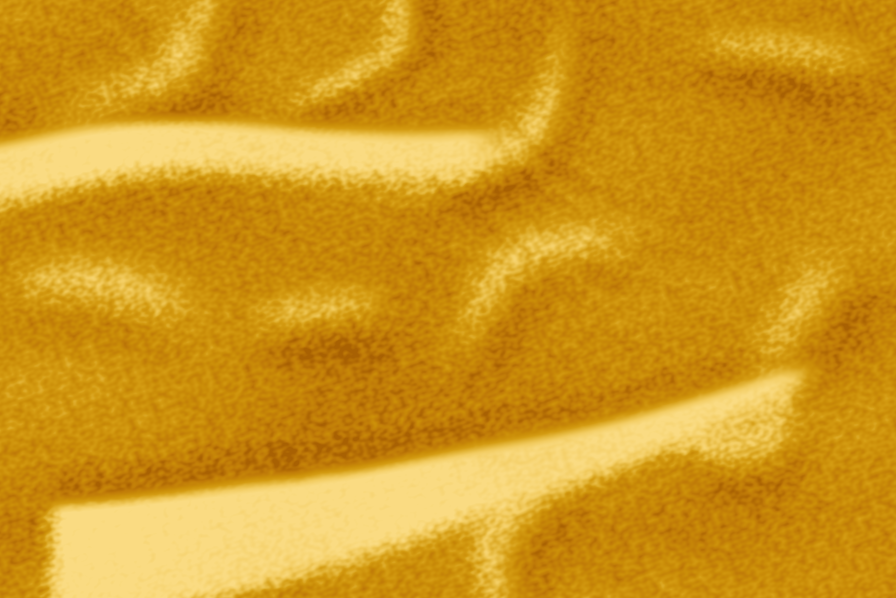
Write a WebGL 2 fragment shader that draws this texture.

```glsl
#version 300 es
precision highp float;
// Golden velvet cloth with broad bright folds, soft hooked creases and a fine nap.

#define BASE_TONE 1.95
#define SWELL 1.5
#define WARP 0.035
#define CREASE_LIGHT 2.3
#define CREASE_SHADE 1.0
#define BAND_TONE 5.8
#define BAND_SHADE 0.9
#define NAP_SCALE 105.0
#define NAP_DEPTH 1.5
#define WRINKLE 0.9

uniform vec2 u_resolution;
out vec4 outColor;

// Cloth colours from deep shade to full sheen
const vec3 GOLD[7] = vec3[7](
  vec3(0.66, 0.38, 0.01), vec3(0.75, 0.48, 0.03), vec3(0.79, 0.55, 0.03),
  vec3(0.83, 0.61, 0.07), vec3(0.89, 0.71, 0.22), vec3(0.95, 0.80, 0.38),
  vec3(0.98, 0.86, 0.51));

vec2 hash2(vec2 p) {
  vec3 q = fract(p.xyx * vec3(0.1031, 0.1030, 0.0973));
  q += dot(q, q.yzx + 33.33);
  return fract((q.xx + q.yz) * q.zy);
}

vec2 gradientAt(vec2 cell) {
  float a = 6.2832 * hash2(cell + 71.0).x;
  return vec2(cos(a), sin(a));
}

float gradientNoise(vec2 p) {
  vec2 i = floor(p), f = fract(p);
  vec2 u = f * f * f * (f * (f * 6.0 - 15.0) + 10.0);
  vec2 e = vec2(0.0, 1.0);
  float low = mix(dot(gradientAt(i), f), dot(gradientAt(i + e.yx), f - e.yx), u.x);
  float high = mix(dot(gradientAt(i + e), f - e), dot(gradientAt(i + 1.0), f - 1.0), u.x);
  return mix(low, high, u.y);
}

vec2 rotate(vec2 p, float a) {
  float c = cos(a), s = sin(a);
  return vec2(c * p.x + s * p.y, c * p.y - s * p.x);
}

// Bent crease: lit along its ridge, shaded on its inner side
float crease(vec2 p, float i) {
  vec2 cell = vec2(mod(i, 4.0), floor(i / 4.0));
  vec2 place = hash2(cell + 5.0), shape = hash2(cell + 19.0), size = hash2(cell + 43.0);
  vec2 centre = (cell + 0.5 + 0.6 * (place - 0.5)) / vec2(2.67, 3.0);
  vec2 q = rotate(p - centre, mix(-0.4, 1.4, shape.x));
  q.y += mix(-0.9, 0.9, shape.y) * (sqrt(q.x * q.x + 0.003) - 0.055);
  float width = mix(0.025, 0.048, size.x);
  float along = q.x / mix(0.10, 0.20, size.y);
  float ridge = q.y / width, hollow = ridge + 1.9;
  float taper = exp(-along * along * along * along);
  return taper * (CREASE_LIGHT * exp(-ridge * ridge) - CREASE_SHADE * exp(-hollow * hollow));
}

// Tapered bright band k: x is its sheen, y the shadow above its crest
vec2 brightBand(vec2 p, float k) {
  float x = p.x;
  float centre = mix(0.71 + 0.07 * x + 0.022 * sin(6.0 * x),
                     0.04 + 0.1 * x + 0.107 * x * x, k);
  float halfWidth = max(mix(0.054 - 0.02 * x, 0.122 - 0.075 * x, k), 0.012);
  float d = p.y - centre;
  float start = mix(-0.2, 0.08, k), end = mix(0.84, 1.36, k);
  float extent = smoothstep(start - 0.02, start + 0.04, x)
               * (1.0 - smoothstep(end - 0.07, end + 0.04, x));
  float sheen = (1.0 - smoothstep(halfWidth - 0.022, halfWidth + 0.014, d))
              * smoothstep(-halfWidth - 0.03, -halfWidth + 0.035, d);
  float shade = exp(-pow((d - halfWidth - 0.03) / 0.03, 2.0));
  return extent * vec2(sheen, shade);
}

void main() {
  vec2 p = gl_FragCoord.xy / u_resolution.y;

  // Fibre nap in two sizes
  vec2 napPoint = rotate(p, 0.35) * NAP_SCALE;
  float nap = gradientNoise(napPoint * vec2(0.85, 1.15))
            + 0.6 * gradientNoise(napPoint * 0.45 + 17.0);

  // Uneven drape of the cloth
  vec2 warp = vec2(gradientNoise(p * 3.1 + 4.0), gradientNoise(p * 3.1 + 29.0));
  vec2 cloth = p + WARP * warp + 0.005 * nap;
  float tone = BASE_TONE + SWELL * gradientNoise(rotate(cloth, 0.3) * vec2(2.2, 4.6) + 9.0);

  // Thin wrinkles gathered in patches
  float gathered = smoothstep(0.0, 0.35, gradientNoise(p * 2.3 + 51.0));
  tone += WRINKLE * gathered * gradientNoise(rotate(cloth + 0.05 * warp, -0.6) * vec2(5.0, 26.0));

  for (float i = 0.0; i < 12.0; i++) tone += crease(cloth, i);

  // Wide folds catching the light
  float sheen = 0.0;
  for (float k = 0.0; k < 2.0; k++) {
    vec2 band = brightBand(p + 0.35 * WARP * warp + 0.008 * nap, k);
    tone -= BAND_SHADE * band.y;
    sheen = max(sheen, band.x);
  }
  tone = mix(tone, BAND_TONE + 0.8 * warp.x, sheen);
  tone += NAP_DEPTH * nap * mix(1.0, 0.45, sheen);

  vec3 color = GOLD[0];
  for (int i = 1; i < 7; i++)
    color = mix(color, GOLD[i], clamp(tone - float(i - 1), 0.0, 1.0));
  outColor = vec4(color, 1.0);
}
```
